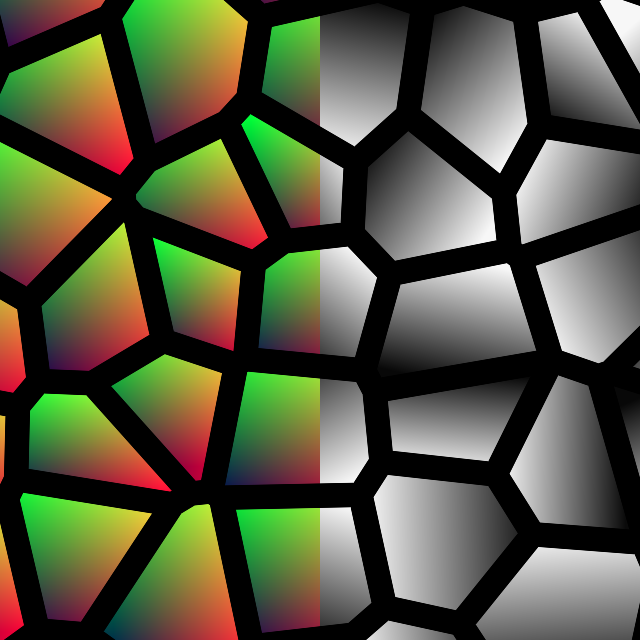
This pattern is drawn by a Shadertoy shader. Its source:

```glsl
// Voronoi cells with wide black borders. Each cell is shaded by its own local
// coordinates: as red and green on the left half of the canvas, and as a grey
// ramp in a random direction on the right half.

const float GRID_SIZE = 5.0;     // cells across the canvas
const float JITTER = 0.82;       // how far seeds stray from the grid
const float HALF_BORDER = 0.096; // half the border width, in grid units
const float TAU = 6.2831853;

struct Cell {
    vec2 id;     // grid square that owns the seed
    vec2 local;  // position inside the cell, 0 to 1 on both axes
    float edge;  // distance to the closest cell boundary
};

vec2 hash2(vec2 p) {
    vec3 q = fract(p.xyx * vec3(0.1031, 0.1030, 0.0973));
    q += dot(q, q.yzx + 33.33);
    return fract((q.xx + q.yz) * q.zy);
}

vec2 seedPoint(vec2 id) {
    return id + 0.5 + JITTER * (hash2(id + 17.0) - 0.5);
}

// Grid square whose seed is closest to p
vec2 nearestCell(vec2 p) {
    vec2 base = floor(p), best = base;
    float bestDist = 1e3;
    for (int y = -2; y <= 2; y++)
    for (int x = -2; x <= 2; x++) {
        vec2 id = base + vec2(x, y);
        vec2 d = seedPoint(id) - p;
        float dist = dot(d, d);
        if (dist < bestDist) {
            bestDist = dist;
            best = id;
        }
    }
    return best;
}

// Boundary distance and extent of the cell, from the bisectors to its neighbours
Cell voronoi(vec2 p) {
    vec2 id = nearestCell(p);
    vec2 seed = seedPoint(id);
    vec2 offset = p - seed;
    vec2 low = vec2(1.0), high = vec2(1.0);
    float edge = 1e3;
    for (int y = -2; y <= 2; y++)
    for (int x = -2; x <= 2; x++) {
        if (x == 0 && y == 0) continue;
        vec2 d = seedPoint(id + vec2(x, y)) - seed;
        float halfSq = 0.5 * dot(d, d);
        edge = min(edge, (halfSq - dot(offset, d)) / length(d));
        vec2 reach = halfSq / max(abs(d), 1e-4);
        low = mix(low, min(low, reach), step(d, vec2(0.0)));
        high = mix(high, min(high, reach), step(vec2(0.0), d));
    }
    vec2 local = (offset + low) / (low + high);
    return Cell(id, clamp(0.5 + (local - 0.5) / 1.06, 0.0, 1.0), edge);
}

// Horizontal position drives red, vertical drives green
vec3 coordinateColor(vec2 local) {
    float corner = (1.0 - local.x) * (1.0 - local.y);
    return vec3(local, 0.22 + 0.1 * corner * corner);
}

// Linear grey ramp along a direction chosen per cell
vec3 greyRamp(vec2 local, vec2 id) {
    float angle = TAU * hash2(id + 71.0).x;
    vec2 direction = vec2(cos(angle), sin(angle));
    return vec3(clamp(0.52 + 0.95 * dot(local - 0.5, direction), 0.03, 0.97));
}

void mainImage(out vec4 fragColor, in vec2 fragCoord) {
    vec2 p = GRID_SIZE * fragCoord / iResolution.y;
    float pixel = GRID_SIZE / iResolution.y;
    Cell cell = voronoi(p);

    // Coloured left half, grey right half
    float split = clamp(fragCoord.x - 0.5 * iResolution.x + 0.5, 0.0, 1.0);
    vec3 color = mix(coordinateColor(cell.local), greyRamp(cell.local, cell.id), split);

    // Black borders with a one pixel soft edge
    float inside = smoothstep(-0.5 * pixel, 0.5 * pixel, cell.edge - HALF_BORDER);
    fragColor = vec4(color * inside, 1.0);
}
```
